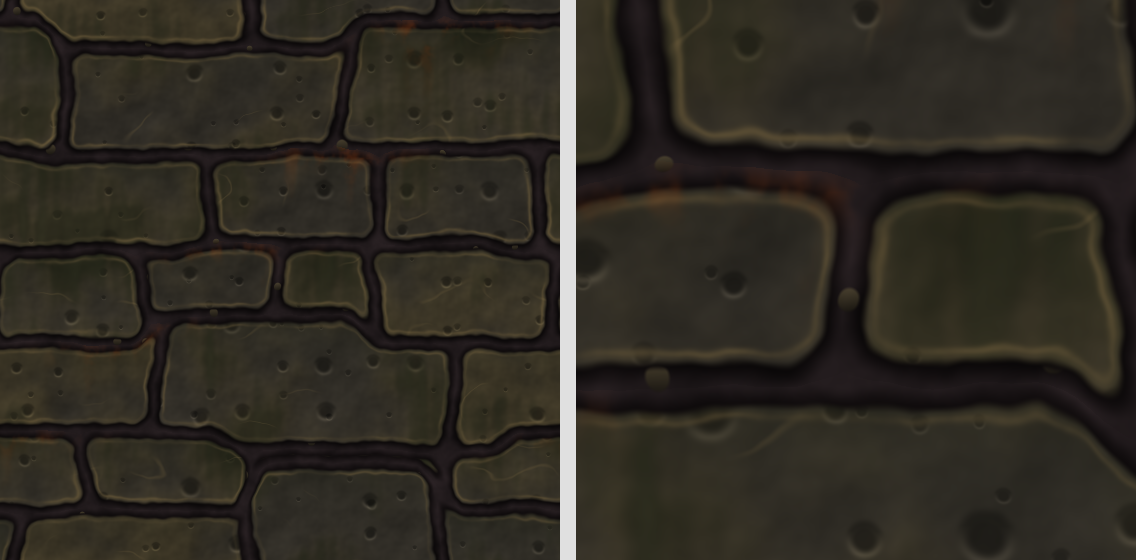
Left, the full canvas; right, a detail of the centre.
This texture is drawn by a Shadertoy shader. Its source:

```glsl
// Dark old masonry: six uneven courses of rounded stones, tiling on both axes.
// Stepped course edges and leaning joints bound the stones as distance fields;
// periodic gradient noise adds chips, brushwork, pits, moss and rust.

const float GAP = 0.013; // half the mortar width
const vec3 MORTAR_DARK = vec3(0.06, 0.045, 0.048);
const vec3 MORTAR_LIT = vec3(0.135, 0.108, 0.115);
const vec3 STONE_GREY = vec3(0.188, 0.175, 0.15);
const vec3 STONE_OCHRE = vec3(0.25, 0.222, 0.155);
const vec3 MOSS = vec3(0.105, 0.115, 0.075);
const vec3 RIM = vec3(0.4, 0.34, 0.22);
const vec3 RUST = vec3(0.5, 0.21, 0.06);

// Lower edge of each course: depth, step size, step start, step end
const vec4 EDGES[6] = vec4[6](
    vec4(0.036, 0.05, 0.1, 0.62), vec4(0.266, 0.013, 0.08, 0.5),
    vec4(0.447, -0.012, 0.35, 0.9), vec4(0.612, -0.05, 0.27, 0.65),
    vec4(0.77, 0.034, 0.4, 0.9), vec4(0.91, -0.085, 0.45, 0.78));
// Joints across each course; a repeated value means fewer stones
const vec4 JOINTS[6] = vec4[6](
    vec4(0.03, 0.445, 0.785, 0.785), vec4(0.115, 0.612, 0.612, 0.612),
    vec4(0.375, 0.675, 0.96, 0.96), vec4(-0.01, 0.26, 0.5, 0.665),
    vec4(0.28, 0.81, 0.81, 0.81), vec4(0.15, 0.45, 0.79, 0.79));

struct Stone { float dist; vec2 local; vec2 size; vec2 id; };

vec2 hash2(vec2 p) {
    return fract(sin(vec2(dot(p, vec2(127.1, 311.7)), dot(p, vec2(269.5, 183.3)))) * 43758.5);
}

float slope(vec2 cell, vec2 offset, vec2 period) {
    float angle = 6.2832 * hash2(mod(cell, period)).x;
    return dot(vec2(cos(angle), sin(angle)), offset);
}

// Gradient noise that repeats over the unit square
float gradientNoise(vec2 p, vec2 freq) {
    vec2 c = floor(p * freq), f = fract(p * freq), e = vec2(1, 0);
    vec2 u = f * f * (3.0 - 2.0 * f);
    return mix(mix(slope(c, f, freq), slope(c + e, f - e, freq), u.x),
               mix(slope(c + e.yx, f - e.yx, freq), slope(c + 1.0, f - 1.0, freq), u.x), u.y);
}

float fbm(vec2 p, float freq) {
    float sum = 0.0, amp = 1.0;
    for (int i = 0; i < 4; i++) {
        sum += amp * gradientNoise(p, vec2(freq));
        freq *= 2.0;
        amp *= 0.5;
    }
    return sum;
}

float courseEdge(vec4 e, float x) {
    vec2 s = smoothstep(e.zw - 0.04, e.zw + 0.04, vec2(x));
    return e.x + e.y * s.x * (1.0 - s.y);
}

float lean(float joint, int row) {
    return 0.45 * (hash2(vec2(joint * 10.0, row)).x - 0.5);
}

float roundBox(vec2 p, vec2 size, float radius) {
    vec2 q = abs(p) - size + radius;
    return min(max(q.x, q.y), 0.0) + length(max(q, 0.0)) - radius;
}

Stone nearestStone(vec2 p) {
    Stone best = Stone(9.0, vec2(0), vec2(1), vec2(0));
    for (int r = 0; r < 6; r++) {
        float top = courseEdge(EDGES[(r + 5) % 6], p.x) - (r == 0 ? 1.0 : 0.0);
        float bottom = courseEdge(EDGES[r], p.x);
        float y = p.y - 0.5 * (top + bottom);
        y -= round(y);
        for (int i = 0; i < 4; i++) {
            float a = JOINTS[r][i], b = JOINTS[r][(i + 1) % 4];
            float left = a + lean(a, r) * y;
            float right = b + lean(b, r) * y + (i == 3 ? 1.0 : 0.0);
            float x = p.x - 0.5 * (left + right);
            vec2 local = vec2(x - round(x), y);
            vec2 size = 0.5 * vec2(right - left, bottom - top) - GAP;
            float d = roundBox(local, size, 0.022);
            if (d < best.dist) best = Stone(d, local, size, vec2(r, i));
        }
    }
    return best;
}

// Scattered discs: xy is the offset in radii, z is 1 where a disc exists
vec3 scatter(vec2 p, float grid, float chance) {
    vec2 cell = mod(floor(p * grid), grid);
    vec2 h = hash2(cell + grid), k = hash2(cell + grid * 3.0);
    vec2 offset = fract(p * grid) - 0.3 - 0.4 * h;
    return vec3(offset / mix(0.09, 0.21, k.x * k.x), step(k.y, chance));
}

// Dark hollow with a lit lower lip
float pitShade(vec3 disc) {
    float r = length(disc.xy);
    float lip = exp(-pow(abs(r - 1.0) / 0.25, 2.0)) * clamp(disc.y, -0.5, 1.0);
    return disc.z * (0.5 * lip - 0.36 * (1.0 - smoothstep(0.5, 1.1, r)));
}

void mainImage(out vec4 fragColor, in vec2 fragCoord) {
    vec2 p = fragCoord / iResolution.xy;
    p.y = 1.0 - p.y; // measured downwards from the top
    vec2 warp = vec2(fbm(p, 9.0), fbm(p + 0.37, 8.0));
    Stone s = nearestStone(p + 0.011 * warp);
    float d = s.dist + 0.003 * gradientNoise(p, vec2(47));
    vec2 h = hash2(s.id + 4.0);
    float broad = fbm(p, 6.0), fine = fbm(p, 24.0);
    float streak = gradientNoise(p, vec2(60, 5));
    float below = s.local.y + s.size.y; // depth under the stone's top

    // Mortar, darkest under the stones, with pebbles
    vec3 mortar = mix(MORTAR_DARK, MORTAR_LIT, smoothstep(0.0, 0.014, d)) * (1.0 + 0.35 * fine);
    mortar *= 1.0 - 0.35 * smoothstep(0.0, 0.02, s.local.y) * exp(-max(d, 0.0) / 0.008);
    vec3 disc = scatter(p + 0.006 * warp, 17.0, 0.22);
    float pebble = disc.z * (1.0 - smoothstep(0.75, 1.1, length(disc.xy))) * smoothstep(0.001, 0.006, d);
    mortar = mix(mortar, STONE_OCHRE * (0.85 - 0.45 * disc.y), 0.8 * pebble);

    // Stone face with brushed relief and pits
    vec3 stone = mix(STONE_GREY, STONE_OCHRE, smoothstep(-0.5, 0.6, broad + 0.8 * h.x - 0.4));
    float relief = fbm(p + vec2(0.004, 0.006), 12.0) - fbm(p, 12.0);
    stone *= 0.94 + 0.14 * fine + 0.5 * relief + 0.12 * h.y;
    vec2 bent = p + 0.004 * warp;
    stone *= 1.0 + pitShade(scatter(bent, 13.0, 0.4)) + 0.7 * pitShade(scatter(bent, 25.0, 0.2));

    // Moss and shade hanging from the top edges
    float shade = exp(-max(below, 0.0) / 0.045) * mix(0.25, 0.8, h.y);
    float moss = smoothstep(0.3, 0.9, broad + 0.4 * streak + 0.5 * h.y);
    stone = mix(stone, MOSS * (1.0 + 0.4 * streak), min(0.55 * moss + 0.6 * shade, 0.85));

    // Worn golden rims and scratches
    float wear = smoothstep(-0.4, 0.5, gradientNoise(p, vec2(11)) + 0.4 * fine);
    float rim = exp(-pow(abs(d + 0.006) / 0.0028, 2.0)) * mix(0.15, 0.62, wear) * (1.0 - 0.45 * shade);
    float scratch = 1.0 - smoothstep(0.0, 0.035, abs(gradientNoise(p + 0.02 * warp, vec2(8, 13))));
    scratch *= smoothstep(0.15, 0.45, gradientNoise(p + 0.21, vec2(10)));
    stone = mix(stone, RIM, rim + 0.3 * scratch + 0.12 * wear * exp(min(d, 0.0) / 0.012));
    vec3 color = mix(stone, mortar, smoothstep(-0.003, 0.003, d));

    // Rust seeping down from a few ledges
    float spread = p.x - 0.81 * s.id.x + 0.01;
    spread -= round(spread);
    float drip = 0.01 + 0.035 * smoothstep(0.05, 0.45, gradientNoise(p, vec2(28, 3)));
    float rust = exp(-spread * spread / 0.012 - abs(below) / drip);
    rust *= smoothstep(-0.25, 0.4, fine + 0.5 * streak) * step(0.5, s.id.x) / max(sqrt(s.id.x), 1.0);
    fragColor = vec4(mix(color, RUST * (0.8 + 0.4 * fine), 0.7 * rust), 1.0);
}
```
